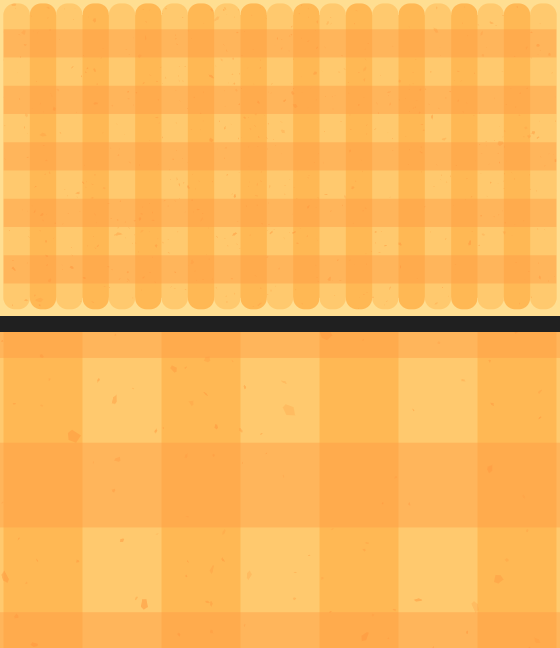
Top: the whole. Bottom: its middle third, enlarged.
A Shadertoy shader for this pattern:

```glsl
// Gingham of 21 round-ended upright strips, alternately light and dark, crossed
// by 5 translucent bands and worn with clustered angular flecks.
// Strips and bands are folded box distances; flecks are hashed cell polygons.

const float STRIPS = 21.0;
const float STRIP_WIDTH = 1.0 / 12.0;
const float STRIP_HALF_HEIGHT = 0.484;
const float CORNER = 0.036;
const float BANDS = 5.0;
const float BAND_PERIOD = 0.1788;
const float CENTER_Y = 0.5052;

const vec3 MARGIN = vec3(1.0, 0.87, 0.57);
const vec3 LIGHT = vec3(1.0, 0.79, 0.43);
const vec3 DARK = vec3(1.0, 0.72, 0.33);
const vec3 BAND = vec3(1.0, 0.61, 0.27);
const vec3 FLECK = vec3(1.0, 0.59, 0.24);

vec3 hash3(vec2 cell, float seed) {
    vec3 h = fract(vec3(cell.xyx + seed * vec3(7.3, 3.7, 5.1)) * vec3(0.1031, 0.1030, 0.0973));
    h += dot(h, h.yxz + 33.33);
    return fract((h.xxy + h.yzz) * h.zyx);
}

float valueNoise(vec2 p, float seed) {
    vec2 i = floor(p), f = fract(p);
    f = f * f * (3.0 - 2.0 * f);
    float low = mix(hash3(i, seed).x, hash3(i + vec2(1, 0), seed).x, f.x);
    float high = mix(hash3(i + vec2(0, 1), seed).x, hash3(i + vec2(1, 1), seed).x, f.x);
    return mix(low, high, f.y);
}

float cover(float dist, float pixel) {
    return clamp(0.5 - dist / pixel, 0.0, 1.0);
}

float roundedBox(vec2 p, vec2 halfSize, float radius) {
    vec2 q = abs(p) - halfSize + radius;
    return length(max(q, 0.0)) + min(max(q.x, q.y), 0.0) - radius;
}

// Irregular five-sided chip, stretched along a random direction
float chip(vec2 p, float radius, vec2 cell, float seed) {
    vec3 pose = hash3(cell, seed + 11.0);
    float turn = 6.2832 * pose.x, c = cos(turn), s = sin(turn);
    p = mat2(c, -s, s, c) * p;
    float stretch = 1.0 + 1.3 * pose.y;
    p.y *= stretch;
    float dist = -radius;
    for (int i = 0; i < 5; i++) {
        vec3 side = hash3(cell, seed + 20.0 + float(i));
        float angle = 1.2566 * (float(i) + 0.5 * (side.x - 0.5));
        dist = max(dist, dot(p, vec2(cos(angle), sin(angle))) - radius * mix(0.5, 1.0, side.y));
    }
    return dist / sqrt(stretch);
}

// One jittered chip per chosen cell; sizes are fractions of a cell
float flecks(vec2 p, float cellSize, vec2 sizes, float density, float seed, float pixel) {
    vec2 g = p / cellSize, cell = floor(g);
    vec3 place = hash3(cell, seed);
    vec3 kind = hash3(cell, seed + 5.0);
    float cluster = valueNoise((cell + 0.5) * cellSize * 7.0, seed + 9.0);
    float chance = density * (0.3 + 2.6 * cluster * cluster);
    float radius = mix(sizes.x, sizes.y, kind.y * kind.y);
    vec2 center = mix(vec2(1.7 * radius), vec2(1.0 - 1.7 * radius), place.xy);
    float dist = chip(g - cell - center, radius, cell, seed) * cellSize;
    return cover(dist, pixel) * step(kind.x, chance) * mix(0.45, 1.0, place.z);
}

void mainImage(out vec4 fragColor, in vec2 fragCoord) {
    float pixel = 1.0 / iResolution.y;
    vec2 p = fragCoord * pixel;
    vec2 q = p - vec2(0.5 * iResolution.x * pixel, CENTER_Y);

    // Strips: fold to the nearest one, then fill the seams of the straight part
    float halfWidth = 0.5 * STRIPS * STRIP_WIDTH;
    float lastSide = 0.5 * (STRIPS - 1.0);
    float column = clamp(round(q.x / STRIP_WIDTH), -lastSide, lastSide);
    vec2 local = vec2(q.x - column * STRIP_WIDTH, q.y);
    float strip = roundedBox(local, vec2(0.5 * STRIP_WIDTH, STRIP_HALF_HEIGHT), CORNER);
    float body = roundedBox(q, vec2(halfWidth, STRIP_HALF_HEIGHT - CORNER), 0.0);
    float cloth = max(cover(strip, pixel), cover(body, pixel));

    // Every second strip is dark
    float pair = mod(q.x, 2.0 * STRIP_WIDTH) - STRIP_WIDTH;
    float dark = cover(abs(pair) - 0.5 * STRIP_WIDTH, pixel);
    vec3 color = mix(LIGHT, DARK, dark);

    // Translucent bands
    float lastBand = 0.5 * (BANDS - 1.0);
    float row = clamp(round(q.y / BAND_PERIOD), -lastBand, lastBand);
    float band = cover(abs(q.y - row * BAND_PERIOD) - 0.25 * BAND_PERIOD, pixel);
    color = mix(color, BAND, 0.45 * band);

    // Wear: fine grains, small chips and a few large ones
    float wear = flecks(p, 0.026, vec2(0.05, 0.13), 0.16, 1.0, pixel);
    wear = max(wear, flecks(p + 0.013, 0.037, vec2(0.06, 0.22), 0.16, 2.0, pixel));
    wear = max(wear, flecks(p + 0.031, 0.11, vec2(0.06, 0.13), 0.13, 3.0, pixel));
    color = mix(color, FLECK, 0.55 * wear);

    fragColor = vec4(mix(MARGIN, color, cloth), 1.0);
}
```
